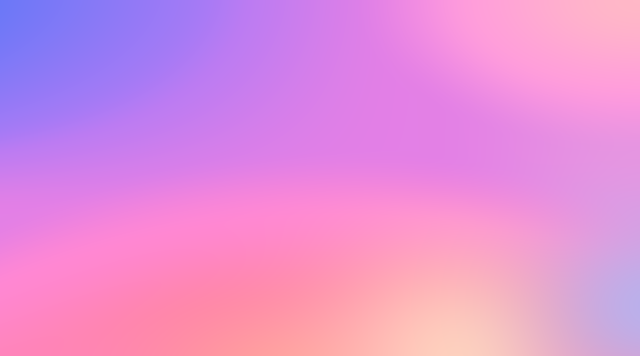
This background is drawn by a Shadertoy shader. Its source:

```glsl
// Soft mesh gradient: blue-violet sky over a curved pink horizon with peach and lavender glows.

// Sky colours
const vec3 BLUE     = vec3(0.42, 0.47, 0.97);
const vec3 VIOLET   = vec3(0.70, 0.48, 0.96);
const vec3 ORCHID   = vec3(0.89, 0.50, 0.90);
const vec3 MAUVE    = vec3(0.91, 0.58, 0.88);
// Ground and glow colours
const vec3 HOT_PINK = vec3(1.00, 0.53, 0.83);
const vec3 ROSE     = vec3(1.00, 0.51, 0.67);
const vec3 CORAL    = vec3(1.00, 0.66, 0.58);
const vec3 PEACH    = vec3(1.00, 0.82, 0.74);
const vec3 LAVENDER = vec3(0.73, 0.69, 0.92);
const vec3 CANDY    = vec3(1.00, 0.60, 0.87);
const vec3 BLUSH    = vec3(1.00, 0.72, 0.78);

// Horizon: an arch given by its peak, bend and softness
const vec2  HORIZON_PEAK = vec2(0.53, 0.485);
const float HORIZON_BEND = 0.70;
const float HORIZON_SOFT = 0.10;

// Glows: centre and radius as fractions of the canvas
const vec2 CORAL_AT      = vec2(0.45, -0.05);
const vec2 CORAL_SIZE    = vec2(0.20, 0.18);
const vec2 PEACH_AT      = vec2(0.72, -0.02);
const vec2 PEACH_SIZE    = vec2(0.20, 0.33);
const vec2 LAVENDER_AT   = vec2(1.02, 0.14);
const vec2 LAVENDER_SIZE = vec2(0.17, 0.26);
const vec2 CORNER_SIZE   = vec2(0.35, 0.33);

// Gaussian falloff with an elliptical footprint
float glow(vec2 p, vec2 centre, vec2 size) {
    vec2 d = (p - centre) / size;
    return exp(-dot(d, d));
}

// Blue in the upper left, warming both rightward and downward
vec3 skyColour(vec2 p) {
    float across = clamp(1.55 * p.x, 0.0, 1.0);
    float down = pow(clamp((1.0 - p.y) / 0.6, 0.0, 1.0), 1.5);
    float warmth = 1.0 - (1.0 - across) * (1.0 - down);
    vec3 sky = mix(BLUE, VIOLET, min(warmth / 0.6, 1.0));
    sky = mix(sky, ORCHID, smoothstep(0.45, 1.0, warmth));
    return mix(sky, MAUVE, smoothstep(0.65, 1.0, p.x));
}

// Pink near the horizon, deepening to rose, then coral and peach
vec3 groundColour(vec2 p, float depth) {
    float deep = smoothstep(0.05, 0.34, depth);
    deep *= mix(0.65, 1.0, smoothstep(0.0, 0.35, p.x));
    vec3 ground = mix(HOT_PINK, ROSE, deep);
    ground = mix(ground, CORAL, 0.7 * glow(p, CORAL_AT, CORAL_SIZE));
    return mix(ground, PEACH, glow(p, PEACH_AT, PEACH_SIZE));
}

void mainImage(out vec4 fragColor, in vec2 fragCoord) {
    vec2 p = fragCoord / iResolution.xy;

    // Sky and ground meet along the soft arch
    float offset = p.x - HORIZON_PEAK.x;
    float depth = HORIZON_PEAK.y - HORIZON_BEND * offset * offset - p.y;
    float below = smoothstep(-HORIZON_SOFT, HORIZON_SOFT, depth);
    vec3 colour = mix(skyColour(p), groundColour(p, depth), below);

    // Cool glow at the lower right
    colour = mix(colour, LAVENDER, glow(p, LAVENDER_AT, LAVENDER_SIZE));

    // Warm light in the upper right corner
    float corner = length((p - 1.0) / CORNER_SIZE);
    colour = mix(colour, CANDY, 1.0 - smoothstep(0.7, 1.3, corner));
    colour = mix(colour, BLUSH, 1.0 - smoothstep(0.0, 1.0, corner));

    fragColor = vec4(colour, 1.0);
}
```
